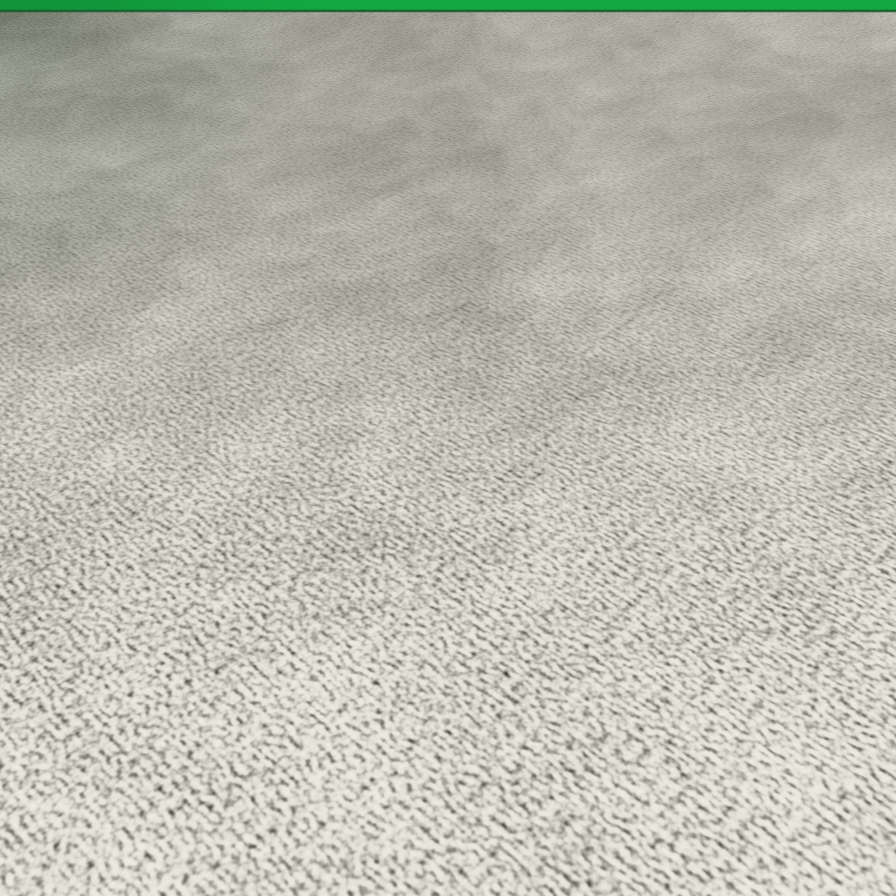
Give the GLSL for this texture, as a Shadertoy shader.

```glsl
// A pale woven carpet receding towards a green strip along the top edge.
// Diagonal grain is gradient noise on a perspective plane, fading with
// distance; broad wavering noise adds worn patches and a shaded far corner.

const vec3 GREEN = vec3(0.07, 0.64, 0.25);
const vec3 DARK_GREEN = vec3(0.10, 0.36, 0.18);
const vec3 WARM_TINT = vec3(0.005, 0.002, -0.036);
const float HORIZON = 1.5;
const float STRIP_EDGE = 0.988;

float hash(vec2 p) {
    vec3 q = fract(vec3(p.xyx) * 0.1031);
    q += dot(q, q.yzx + 33.33);
    return fract((q.x + q.y) * q.z);
}

// Pull of one lattice corner with a random slope direction
float slope(vec2 cell, vec2 corner, vec2 f) {
    float angle = 6.2832 * hash(cell + corner);
    return dot(vec2(cos(angle), sin(angle)), f - corner);
}

// Gradient noise, roughly -1 to 1, with little broad variation
float noise(vec2 p) {
    vec2 cell = floor(p);
    vec2 f = fract(p);
    vec2 s = f * f * f * (f * (f * 6.0 - 15.0) + 10.0);
    float low = mix(slope(cell, vec2(0, 0), f), slope(cell, vec2(1, 0), f), s.x);
    float high = mix(slope(cell, vec2(0, 1), f), slope(cell, vec2(1, 1), f), s.x);
    return 1.4 * mix(low, high, s.y);
}

float fbm(vec2 p, int octaves) {
    float sum = 0.0;
    float weight = 0.6;
    for (int i = 0; i < octaves; i++) {
        sum += weight * noise(p);
        p = mat2(1.6, 1.2, -1.2, 1.6) * p + 17.3;
        weight *= 0.6;
    }
    return sum;
}

vec2 rotate(vec2 p, float angle) {
    float c = cos(angle);
    float s = sin(angle);
    return vec2(c * p.x - s * p.y, s * p.x + c * p.y);
}

// Maps the canvas to yarn cells on the floor
vec2 floorCells(vec2 uv, float density) {
    float depth = 1.0 / (HORIZON - uv.y);
    return density * vec2((uv.x - 0.5) * depth, 1.55 * depth) + 400.0;
}

// Short loops lined up in wavering diagonal rows
float weave(vec2 cells) {
    vec2 along = rotate(cells, 0.75);
    float loops = noise(along * vec2(0.72, 1.1));
    float rows = sin(along.y * 4.6 + 3.5 * noise(cells * 0.25));
    float fibres = noise(cells * 1.5 + 71.0);
    float grain = 0.8 * loops + 0.2 * rows + 0.42 * fibres;
    return grain - 0.35 * grain * grain + 0.04;
}

// Worn patches, flattened by the viewing angle
float patches(vec2 uv) {
    vec2 p = rotate(uv, -0.18) * vec2(4.0, 8.0);
    float broad = fbm(p + 5.0, 4);
    float wisps = fbm(uv * vec2(15.0, 34.0) + 1.5 * broad, 4);
    return 0.09 * broad + 0.06 * wisps * smoothstep(-0.2, 0.7, uv.y);
}

float floorLight(vec2 uv) {
    float light = mix(0.825, 0.655, smoothstep(0.05, 1.0, uv.y));
    light += 0.035 * (uv.x - 0.5) * uv.y;
    float corner = length((uv - vec2(0.0, 1.0)) * vec2(2.2, 3.2));
    return light - 0.17 * exp(-2.5 * corner);
}

vec3 carpet(vec2 uv) {
    float contrast = mix(0.38, 0.065, smoothstep(0.12, 0.88, uv.y));
    float light = floorLight(uv) + patches(uv);
    light += contrast * weave(floorCells(uv, 160.0));

    // Compress highlights into soft off-white
    float excess = max(light - 0.82, 0.0);
    light -= excess * excess / (excess + 0.16);
    light = clamp(light, 0.18, 0.96);

    float corner = exp(-7.0 * length(uv - vec2(0.0, 1.0)));
    return vec3(light) + WARM_TINT + corner * vec3(-0.02, 0.01, -0.01);
}

vec3 strip(vec2 uv) {
    float shade = mix(0.9, 1.03, smoothstep(0.0, 0.4, uv.x));
    return GREEN * shade;
}

void mainImage(out vec4 fragColor, in vec2 fragCoord) {
    vec2 uv = fragCoord / iResolution.xy;
    float blur = 1.0 / iResolution.y;

    // Carpet, thin shadow seam, then the strip
    vec3 color = carpet(uv);
    float seam = smoothstep(-blur, blur, uv.y - STRIP_EDGE + 0.0015);
    float band = smoothstep(-blur, blur, uv.y - STRIP_EDGE - 0.001);
    color = mix(color, DARK_GREEN, seam);
    color = mix(color, strip(uv), band);
    fragColor = vec4(color, 1.0);
}
```
